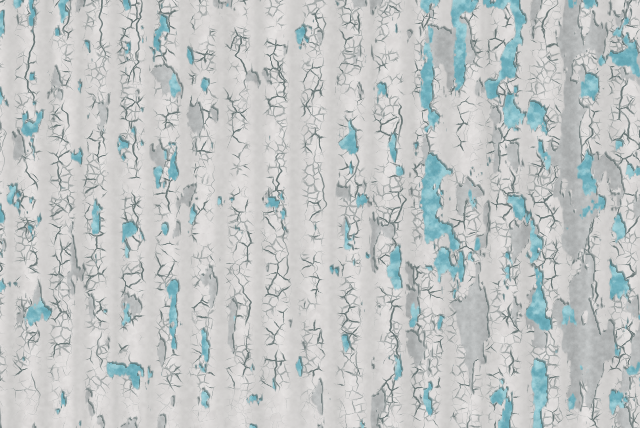
Give the GLSL for this texture, as a WebGL 2 fragment shader.

```glsl
#version 300 es
precision highp float;
// Corrugated sheet with cracked, flaking white paint over grey primer and teal.
uniform vec2 u_resolution;
out vec4 outColor;

#define RIDGES 18.65        // corrugations across, before stretching
#define RIDGE_STRETCH 1.64  // ridges widen slightly to the right
#define CRACK_SCALE 31.0    // paint cells per canvas height
#define CRACK_WIDTH 0.0013
#define TEAL_LEVEL 0.765    // higher leaves fewer teal chips
#define PRIMER_LEVEL 0.755  // higher leaves fewer grey chips

const vec3 PAINT = vec3(0.875, 0.865, 0.86);
const vec3 PAINT_SHADE = vec3(0.775, 0.772, 0.765);
const vec3 PRIMER = vec3(0.71, 0.72, 0.72);
const vec3 TEAL = vec3(0.43, 0.67, 0.72);
const vec3 TEAL_PALE = vec3(0.62, 0.80, 0.83);
const vec3 CRACK = vec3(0.34, 0.40, 0.40);

vec2 hash2(vec2 p) {
  vec3 q = fract(p.xyx * vec3(0.1031, 0.1030, 0.0973));
  q += dot(q, q.yzx + 33.33);
  return fract((q.xx + q.yz) * q.zy);
}

float noise(vec2 p) {
  vec2 i = floor(p), f = fract(p);
  f = f * f * (3.0 - 2.0 * f);
  vec2 e = vec2(0, 1);
  return mix(mix(hash2(i).x, hash2(i + e.yx).x, f.x),
             mix(hash2(i + e).x, hash2(i + e.yy).x, f.x), f.y);
}

float fbm(vec2 p) {
  float sum = 0.0, amp = 0.533;
  for (int i = 0; i < 4; i++) {
    sum += amp * noise(p);
    p = p * 2.03 + 17.7;
    amp *= 0.5;
  }
  return sum;
}

// x: distance to the nearest cell border, y: random value of the cell
vec2 cells(vec2 p) {
  vec2 base = floor(p), f = fract(p), nearest = vec2(0), id = vec2(0);
  float best = 9.0, border = 9.0;
  for (int k = 0; k < 9; k++) {
    vec2 g = vec2(k % 3, k / 3) - 1.0;
    vec2 r = g + hash2(base + g) - f;
    if (dot(r, r) < best) { best = dot(r, r); nearest = r; id = g; }
  }
  for (int k = 0; k < 25; k++) {
    vec2 g = id + vec2(k % 5, k / 5) - 2.0;
    vec2 r = g + hash2(base + g) - f, d = r - nearest;
    if (dot(d, d) > 1e-5) border = min(border, dot(0.5 * (r + nearest), normalize(d)));
  }
  return vec2(border, hash2(base + id + 51.0).y);
}

float bump(vec2 q, vec2 centre, vec2 radius) {
  vec2 d = (q - centre) / radius;
  return exp(-dot(d, d));
}

// Wear levels, positive where paint is lost: x teal, y primer
vec2 wear(vec2 p, vec2 q, float ridge) {
  float right = smoothstep(0.5, 0.7, q.x);
  float tealSpots = bump(q, vec2(0.67, 0.66), vec2(0.013, 0.36))
    + bump(q, vec2(0.805, 0.9), vec2(0.013, 0.2)) + bump(q, vec2(0.85, 0.2), vec2(0.025, 0.12));
  float bareSpots = bump(q, vec2(0.91, 0.45), vec2(0.028, 0.42))
    + 0.6 * bump(q, vec2(0.06, 0.25), vec2(0.016, 0.16));
  float teal = fbm(p * vec2(27, 15) + 3.0) - TEAL_LEVEL
    + 0.06 * ridge + 0.04 * right + 0.16 * tealSpots - 0.05 * bump(q, vec2(0.42, 0.5), vec2(0.09, 0.9));
  float primer = fbm(p * vec2(24, 11) + 61.0) - PRIMER_LEVEL
    + 0.03 * ridge + 0.08 * right + 0.28 * bareSpots;
  return vec2(teal, max(primer, teal + 0.012));
}

void main() {
  vec2 q = gl_FragCoord.xy / u_resolution;
  vec2 p = gl_FragCoord.xy / u_resolution.y;
  float px = 1.0 / u_resolution.y;

  // Corrugation: cracked crests between smooth valleys
  float t = q.x - 0.042;
  float wave = t * (RIDGES - RIDGE_STRETCH * t);
  float id = floor(wave + 0.5), across = wave - id;
  float spread = 0.16 * (fbm(p * vec2(12, 9)) - 0.5) * 2.0 + 0.07 * smoothstep(0.55, 0.75, q.x);
  float ridge = 1.0 - smoothstep(0.22, 0.44, abs(across) - spread);
  float light = 0.5 + 0.5 * cos(6.2832 * (across - 0.08));
  float streak = noise(p * vec2(85, 2.5)) - 0.5;
  float grain = fbm(p * 110.0) - 0.5;
  vec3 color = mix(PAINT_SHADE, PAINT, clamp(0.38 + 0.65 * light + 0.3 * streak, 0.0, 1.0));
  color += 0.05 * grain;

  // Crack net at two sizes, fading in and out
  vec2 warped = p + 0.014 * (vec2(fbm(p * 45.0), fbm(p * 45.0 + 9.0)) - 0.5);
  float calm = 1.0 - 0.7 * (1.0 - smoothstep(0.05, 0.12, q.y)) * (1.0 - smoothstep(0.5, 0.6, q.x));
  float crack = 0.0;
  for (int k = 0; k < 2; k++) {
    float scale = CRACK_SCALE * (1.0 + 0.8 * float(k));
    vec2 cell = cells(warped * scale + 40.0 * float(k));
    float fade = smoothstep(0.25, 0.75, noise(p * 38.0 + 23.0 * float(k))) * ridge * calm;
    float width = CRACK_WIDTH * (1.5 * fade - 0.2);
    float line = clamp((width - cell.x / scale) / px + 0.5, 0.0, 1.0);
    crack = max(crack, line * fade * (1.0 - 0.5 * float(k)));
    color += 0.025 * (cell.y - 0.5) * ridge * smoothstep(0.0, 0.1, cell.x);
  }

  // Long jagged split along each crest
  float path = 0.9 * (fbm(vec2(id * 7.3, p.y * 16.0)) - 0.5) + 0.12;
  float split = abs(across - path) * 1.5 / RIDGES;
  float open = smoothstep(0.35, 0.85, noise(vec2(id * 3.7, p.y * 19.0))) * calm;
  crack = max(crack, open * clamp((CRACK_WIDTH * 1.5 * open - split) / px + 0.5, 0.0, 1.0));
  color = mix(color, CRACK, 0.85 * crack);

  // Flaked patches, shadowed under their upper right paint edge
  vec2 lost = wear(p, q, ridge);
  vec2 soft = max(fwidth(lost), vec2(1e-4));
  vec2 chip = smoothstep(-soft, soft, lost);
  vec2 shift = vec2(0.003, 0.004);
  vec2 above = wear(p + shift, q + shift * vec2(u_resolution.y / u_resolution.x, 1.0), ridge);
  float shadow = chip.y * (1.0 - smoothstep(-0.01, 0.01, above.y));
  vec3 primer = PRIMER + 0.06 * (light - 0.5) + 0.12 * grain + 0.05 * streak;
  vec3 teal = mix(TEAL, TEAL_PALE, smoothstep(0.35, 0.75, fbm(p * 55.0 + 5.0))) + 0.12 * grain;
  color = mix(color, primer, chip.y);
  color = mix(color, teal, chip.x);
  color = mix(color, CRACK, 0.65 * shadow);
  outColor = vec4(color, 1.0);
}
```
